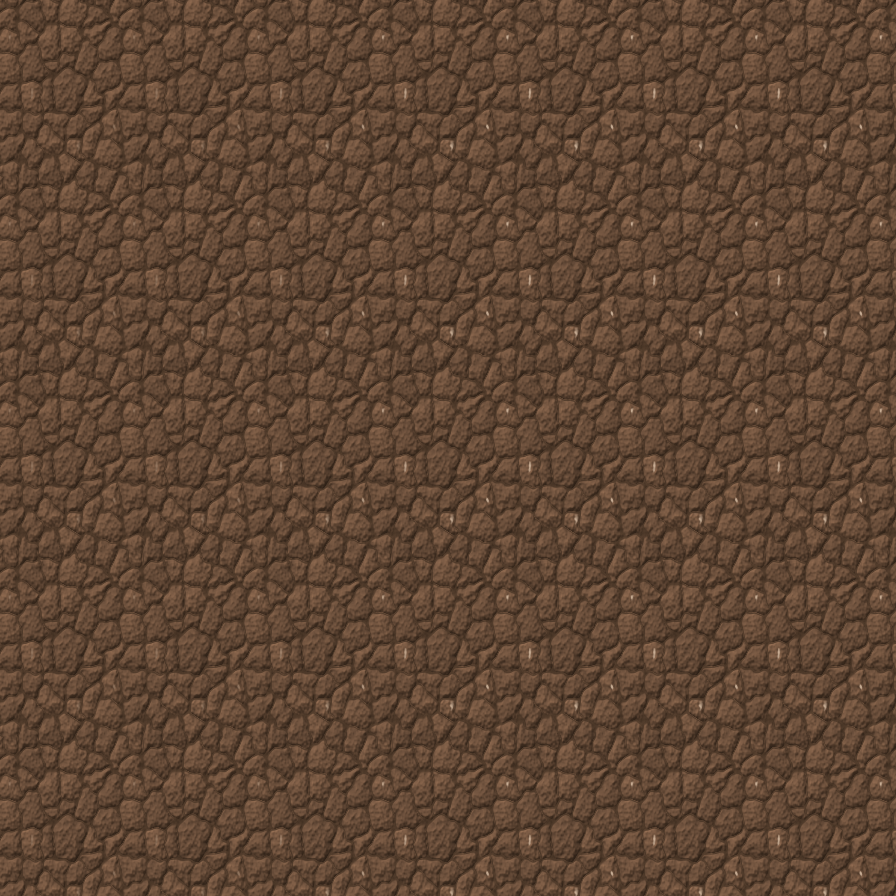
Reproduce this texture procedurally as a three.js fragment shader.

```glsl
// Repeating brown cobbled rock: rounded irregular stones, thin dark cracks and small glints.
varying vec2 vUv;

const vec2 REPEATS = vec2(7.2, 4.8);
const vec2 STONES = vec2(6.0, 7.0);   // stones across and down one repeat
const vec3 CRACK = vec3(0.22, 0.16, 0.11);
const vec3 SHADE = vec3(0.21, 0.15, 0.105);
const vec3 LIT = vec3(0.51, 0.378, 0.285);
const vec3 GLINT = vec3(0.86, 0.76, 0.66);

vec2 hash2(vec2 p) {
  vec3 q = fract(p.xyx * vec3(0.1031, 0.1030, 0.0973));
  q += dot(q, q.yzx + 33.33);
  return fract((q.xx + q.yz) * q.zy);
}

vec2 wrapCell(vec2 cell, vec2 period) {
  return floor(mod(cell + 0.5, period));
}

float cornerSlope(vec2 cell, vec2 offset, vec2 period) {
  float angle = 6.2832 * hash2(wrapCell(cell, period) + 19.0).x;
  return dot(vec2(cos(angle), sin(angle)), offset);
}

// Gradient noise that tiles over the given period
float gradientNoise(vec2 p, vec2 period) {
  vec2 i = floor(p);
  vec2 f = p - i;
  vec2 u = f * f * f * (f * (f * 6.0 - 15.0) + 10.0);
  vec2 x = vec2(1.0, 0.0);
  float a = cornerSlope(i, f, period);
  float b = cornerSlope(i + x, f - x, period);
  float c = cornerSlope(i + x.yx, f - x.yx, period);
  float d = cornerSlope(i + 1.0, f - 1.0, period);
  return mix(mix(a, b, u.x), mix(c, d, u.x), u.y);
}

// Stone centre (xy) and size weight (z)
vec3 stoneSite(vec2 cell) {
  vec2 id = wrapCell(cell, STONES);
  float size = hash2(id + 71.0).x;
  float large = 1.0 - step(0.5, distance(id, vec2(3.0)));
  return vec3(cell + 0.14 + 0.72 * hash2(id + 3.0), mix(0.28 * size * size, 0.5, large));
}

float powerDistance(vec2 p, vec3 site) {
  vec2 d = p - site.xy;
  return dot(d, d) - site.z;
}

// Rounded edge distance (x), stone random value (y), offset from centre (zw)
vec4 stoneAt(vec2 p) {
  vec2 base = floor(p);
  vec2 ownCell = base;
  vec3 own = vec3(0.0);
  float nearest = 100.0;
  for (int y = -1; y <= 1; y++) {
    for (int x = -1; x <= 1; x++) {
      vec2 cell = base + vec2(float(x), float(y));
      vec3 site = stoneSite(cell);
      float d = powerDistance(p, site);
      if (d < nearest) { nearest = d; own = site; ownCell = cell; }
    }
  }
  float crowding = 0.0;
  for (int y = -2; y <= 2; y++) {
    for (int x = -2; x <= 2; x++) {
      vec3 site = stoneSite(base + vec2(float(x), float(y)));
      float gap = distance(site.xy, own.xy);
      float edge = max(powerDistance(p, site) - nearest, 0.0) / (2.0 * max(gap, 0.01));
      if (gap > 0.01) crowding += exp(-18.0 * edge);
    }
  }
  float rounded = max(-log(max(crowding, 0.000001)) / 18.0, 0.0);
  return vec4(rounded, hash2(wrapCell(ownCell, STONES) + 43.0).x, p - own.xy);
}

vec2 warp(vec2 p) {
  vec2 period = STONES * 2.0;
  return p + 0.24 * vec2(gradientNoise(p * 2.0, period), gradientNoise(p * 2.0 + 5.0, period));
}

float grainAt(vec2 p) {
  return gradientNoise(p * 4.0, STONES * 4.0) + 0.8 * gradientNoise(p * 7.0, STONES * 7.0);
}

float heightOf(float edge, float grain) {
  return 0.19 * (1.0 - exp(-5.5 * edge)) + 0.055 * grain;
}

float heightAt(vec2 p) {
  return heightOf(stoneAt(warp(p)).x, grainAt(p));
}

void main() {
  vec2 tile = vec2(vUv.x, 1.0 - vUv.y) * REPEATS;
  vec2 p = tile * STONES;
  vec4 stone = stoneAt(warp(p));
  float grain = grainAt(p);

  // Relief lit from the upper left
  float stepSize = 0.05;
  float h = heightOf(stone.x, grain);
  vec2 slope = vec2(heightAt(p + vec2(stepSize, 0.0)), heightAt(p + vec2(0.0, stepSize))) - h;
  vec3 normal = normalize(vec3(-slope / stepSize, 1.0));
  float diffuse = max(dot(normal, normalize(vec3(-0.4, -0.6, 0.75))), 0.0);
  vec3 color = mix(SHADE, LIT, diffuse) * (0.94 + 0.12 * stone.y + 0.18 * grain);

  // Cracks and the faint crease where repeats join
  color = mix(CRACK, color, mix(0.38, 1.0, smoothstep(0.0, 0.065, stone.x)));
  float crease = abs(fract(tile.y) - 0.94);
  color *= 1.0 - 0.08 * (1.0 - smoothstep(0.0, 0.04, crease));

  // Glints on some stones, stronger toward the right
  float spot = length(stone.zw + vec2(0.05, 0.10)) + 0.12 * grain;
  float shine = (1.0 - smoothstep(0.01, 0.15, spot)) * step(0.78, stone.y);
  shine *= smoothstep(0.02, 0.12, stone.x);
  color = mix(color, GLINT, shine * mix(0.25, 0.8, smoothstep(0.2, 0.55, vUv.x)));
  gl_FragColor = vec4(color, 1.0);
}
```
